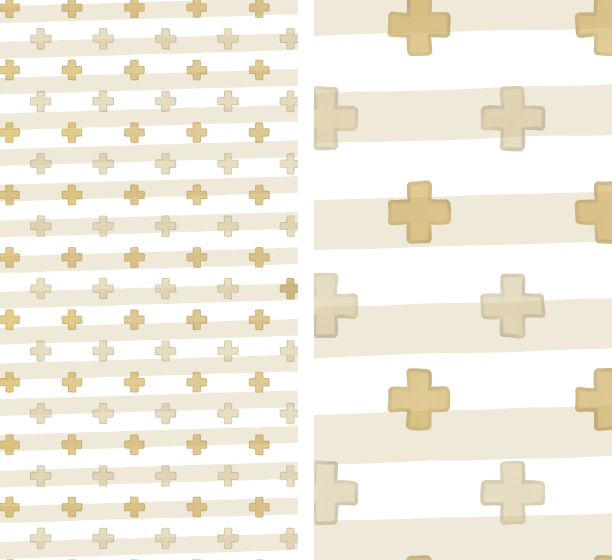
Left: the whole. Right: its middle third, enlarged.
This pattern is drawn by a Shadertoy shader. Its source:

```glsl
// Staggered gold and pale plus signs over gently slanted cream stripes.
#define CELL 0.1115            // cross spacing, in canvas heights
#define ORIGIN vec2(0.152, 0.122) // first gold cross from the top left, in cells
#define ARM_LENGTH 0.166
#define ARM_WIDTH 0.067
#define CORNER 0.025
#define STRIPE_PERIOD 0.572
#define STRIPE_HALF 0.134
#define STRIPE_SLOPE 0.0296
#define WOBBLE 0.012
#define CREAM vec3(0.937, 0.912, 0.852)
#define GOLD vec3(0.875, 0.790, 0.575)
#define PALE vec3(0.905, 0.867, 0.760)

vec2 hash2(vec2 p) {
    vec3 q = fract(p.xyx * vec3(0.1031, 0.1030, 0.0973));
    q += dot(q, q.yzx + 33.33);
    return fract((q.xx + q.yz) * q.zy);
}

float gradientCorner(vec2 cell, vec2 f, vec2 corner) {
    return dot(hash2(cell + corner) * 2.0 - 1.0, f - corner);
}

float gradientNoise(vec2 p) {
    vec2 i = floor(p), f = p - i;
    vec2 w = f * f * f * (f * (f * 6.0 - 15.0) + 10.0);
    return mix(mix(gradientCorner(i, f, vec2(0, 0)), gradientCorner(i, f, vec2(1, 0)), w.x),
               mix(gradientCorner(i, f, vec2(0, 1)), gradientCorner(i, f, vec2(1, 1)), w.x), w.y);
}

float roundedBox(vec2 p, vec2 halfSize) {
    vec2 d = abs(p) - halfSize + CORNER;
    return length(max(d, 0.0)) + min(max(d.x, d.y), 0.0) - CORNER;
}

float crossDistance(vec2 p, float arm) {
    return min(roundedBox(p, vec2(arm, ARM_WIDTH)),
               roundedBox(p, vec2(ARM_WIDTH, arm)));
}

float coverage(float d, float pixel) {
    return clamp(0.5 - d / pixel, 0.0, 1.0);
}

void mainImage(out vec4 fragColor, in vec2 fragCoord) {
    // Cell units, measured down from the top left
    vec2 p = vec2(fragCoord.x, iResolution.y - fragCoord.y) / (iResolution.y * CELL);
    float pixel = 1.0 / (iResolution.y * CELL);

    // Slanted stripes with hand-cut edges
    float y = p.y + STRIPE_SLOPE * p.x - 0.2355;
    float band = floor(y / STRIPE_PERIOD + 0.5);
    float ripple = WOBBLE * gradientNoise(vec2(p.x * 2.5, p.y * 1.5 + 20.0));
    float stripe = abs(y - band * STRIPE_PERIOD + ripple) - STRIPE_HALF;
    vec3 color = mix(vec3(1.0), CREAM, coverage(stripe, pixel));

    // Two staggered lattices: gold, then pale
    for (int k = 0; k < 2; k++) {
        vec2 q = p - ORIGIN - 0.5 * float(k);
        vec2 id = floor(q + 0.5);
        vec2 seed = hash2(id + 17.0 * float(k) + 5.0);
        bool isGold = k == 0 || id == vec2(4.0); // one stray gold cross

        // Uneven outline
        vec2 local = q - id;
        vec2 n = local * 9.0 + seed * 40.0 + 50.0;
        local += WOBBLE * vec2(gradientNoise(n), gradientNoise(n + 31.7));
        float d = crossDistance(local, ARM_LENGTH + 0.006 * float(k));

        // Translucent ink, warmer to the left, with soft mottling
        vec3 ink = isGold ? GOLD : PALE;
        float warmth = isGold ? 1.0 - smoothstep(0.0, 3.0, id.x) : 0.0;
        ink += vec3(0.012, 0.004, -0.05) * warmth * seed.x;
        ink += 0.012 * (seed.y - 0.5) + 0.018 * gradientNoise(n * 0.6 + 11.0);
        if (k == 1 && isGold) ink *= 0.95;

        // Faint, broken darker rim
        float rim = 1.0 - smoothstep(0.004, 0.018, abs(d + 0.008));
        float wear = smoothstep(-0.35, 0.35, gradientNoise(n * 0.7 + 73.0));
        ink *= 1.0 - vec3(0.11, 0.11, 0.10) * rim * (0.35 + 0.65 * wear);

        vec3 layered = ink * mix(vec3(1.0), color, 0.5);
        color = mix(color, layered, coverage(d, pixel));
    }
    fragColor = vec4(color, 1.0);
}
```
